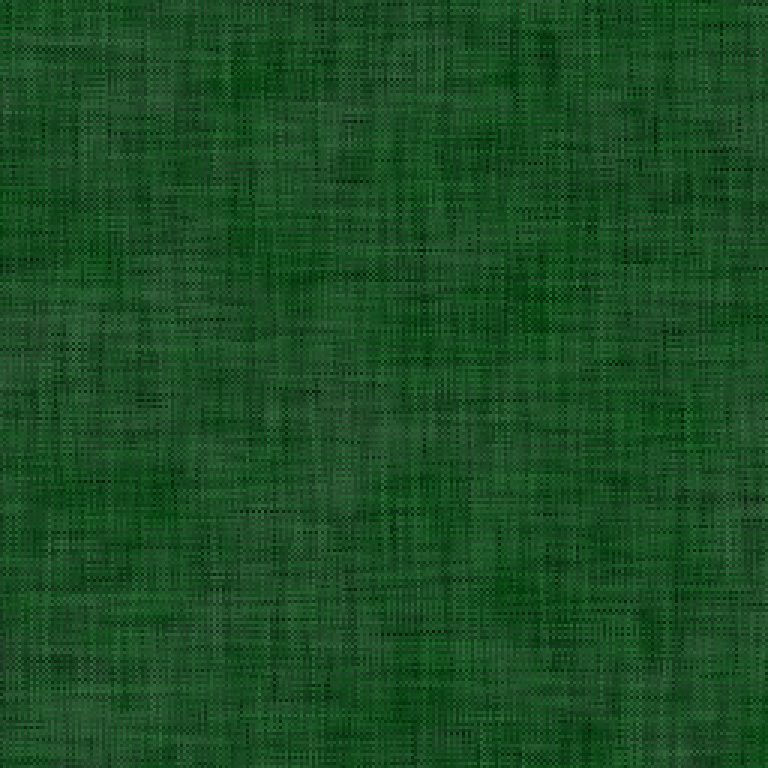
Write a WebGL 1 fragment shader that draws this texture.

```glsl
precision highp float;
// Green linen cloth: a plain weave of fine warp and weft threads. Each thread
// carries its own streaks of tone and greyness along its length, plus a few
// pale or dark slubs; soft clouds vary the dye across the cloth.

uniform vec2 u_resolution;

#define THREADS 256.0      // threads across the canvas
#define STREAK_FREQ 11.0   // long streaks along a thread
#define FLECK_FREQ 36.0    // short flecks along a thread
#define SLUB_FREQ 17.0     // pale and dark slubs along a thread
#define BUNDLE_WIDTH 2.6   // threads that share a streak
#define CLOUD_FREQ 9.0     // dye clouds across the canvas
#define TONE_GAIN 1.0
#define GREY_GAIN 1.0
#define DYE vec3(0.108, 0.308, 0.143)
#define TONE_STEP vec3(0.062, 0.083, 0.063)
#define GREY_STEP vec3(0.048, -0.012, 0.040)
#define SLUB_PALE vec3(0.47, 0.60, 0.48)

float hash(vec2 p) {
  return fract(sin(dot(p, vec2(127.1, 311.7))) * 43758.5453);
}

// Smooth noise along one thread, shifted so that threads do not line up.
float threadNoise(float along, float thread) {
  float x = along + 7.0 * hash(vec2(thread, 3.7));
  float cell = floor(x);
  float f = smoothstep(0.0, 1.0, x - cell);
  return mix(hash(vec2(cell, thread)), hash(vec2(cell + 1.0, thread)), f);
}

float noise(vec2 p) {
  vec2 cell = floor(p);
  vec2 f = smoothstep(0.0, 1.0, p - cell);
  float low = mix(hash(cell), hash(cell + vec2(1.0, 0.0)), f.x);
  float high = mix(hash(cell + vec2(0.0, 1.0)), hash(cell + 1.0), f.x);
  return mix(low, high, f.y);
}

float signed1(float n) {
  return 2.0 * n - 1.0;
}

// Colour of a thread at a place along it; side is 0 for warp, 1 for weft.
vec3 threadColor(float thread, float along, float side, float cloud) {
  float id = thread + 419.0 * side;
  vec2 bundle = vec2(id / BUNDLE_WIDTH, along * STREAK_FREQ + 60.0 * side);
  float tone = 0.75 * signed1(threadNoise(along * STREAK_FREQ, id))
             + 0.60 * signed1(noise(bundle))
             + 0.40 * signed1(threadNoise(along * FLECK_FREQ, id + 1031.0));
  tone += 0.20 * cloud + mix(0.08, -0.14, side);

  float grey = 0.60 * signed1(threadNoise(along * STREAK_FREQ, id + 2053.0))
             + 0.75 * cloud + mix(-0.22, 0.32, side);

  // Slubs sit at the two ends of a separate noise.
  float slub = threadNoise(along * SLUB_FREQ, id + 3079.0);
  float pale = smoothstep(0.87, 1.0, slub);
  float dark = smoothstep(0.13, 0.0, slub);
  tone -= 1.0 * dark;

  vec3 color = DYE + TONE_GAIN * tone * TONE_STEP + GREY_GAIN * grey * GREY_STEP;
  return mix(color, SLUB_PALE, 0.55 * pale);
}

// Plain weave: warp and weft take turns on top in a checkerboard.
vec3 cloth(vec2 p) {
  vec2 cell = floor(p * THREADS);
  float side = mod(cell.x + cell.y, 2.0);
  float cloud = 0.65 * signed1(noise(p * CLOUD_FREQ + 17.0))
              + 0.45 * signed1(noise(p * CLOUD_FREQ * 2.7 + 41.0));
  float thread = mix(cell.x, cell.y, side);
  float along = mix(p.y, p.x, side);
  float grain = signed1(hash(cell + 0.5));
  return threadColor(thread, along, side, cloud) + 0.013 * grain;
}

void main() {
  // Average four samples per pixel to smooth the thread edges.
  float unit = min(u_resolution.x, u_resolution.y);
  vec3 color = vec3(0.0);
  for (int i = 0; i < 4; i++) {
    float k = float(i);
    vec2 offset = vec2(mod(k, 2.0), floor(k / 2.0)) * 0.5 - 0.25;
    color += cloth((gl_FragCoord.xy + offset) / unit);
  }
  gl_FragColor = vec4(clamp(color * 0.25, 0.0, 1.0), 1.0);
}
```
